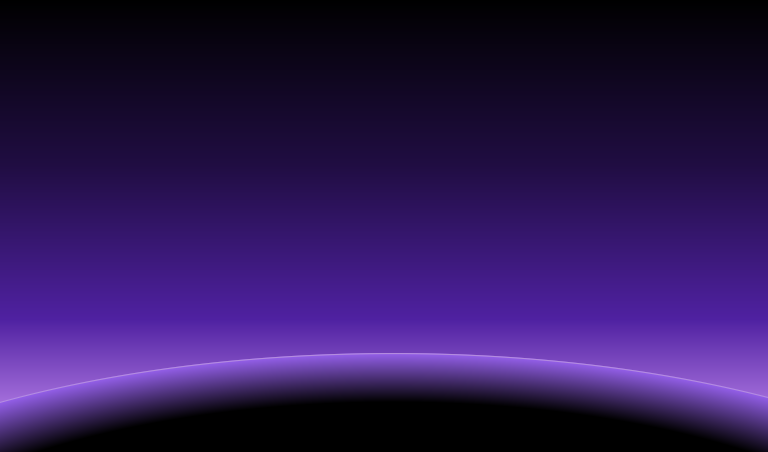
Write a WebGL 2 fragment shader that draws this background.

```glsl
#version 300 es
precision highp float;
// A violet dusk gradient above the dark, softly lit rim of a planet.

#define PLANET_CENTER vec2(0.512, -0.383) // x in widths, y in heights
#define PLANET_RADII vec2(1.522, 0.602)   // in heights
#define DARK_CORE 0.82                    // radius share that stays black
#define RIM_WIDTH 0.0024                  // in heights
#define INDIGO_STOP 0.365                 // sky stops, measured from the top
#define VIOLET_STOP 0.706
#define LILAC_STOP 0.892

uniform vec2 u_resolution;
out vec4 fragColor;

const vec3 INDIGO = vec3(0.125, 0.051, 0.259);
const vec3 VIOLET = vec3(0.310, 0.129, 0.631);
const vec3 LILAC = vec3(0.643, 0.431, 0.859);
const vec3 GLOW = vec3(0.584, 0.376, 0.922);
const vec3 RIM = vec3(0.706, 0.549, 0.871);

float ramp(float a, float b, float x) {
    return clamp((x - a) / (b - a), 0.0, 1.0);
}

// Linear sky gradient, from black at the top to lilac at the horizon
vec3 skyColor(float depth) {
    vec3 color = INDIGO * ramp(0.0, INDIGO_STOP, depth);
    color = mix(color, VIOLET, ramp(INDIGO_STOP, VIOLET_STOP, depth));
    return mix(color, LILAC, ramp(VIOLET_STOP, LILAC_STOP, depth));
}

// Approximate signed distance to an ellipse, from its scaled radius
float ellipseDistance(vec2 p, vec2 radii, float radius) {
    return radius * (radius - 1.0) / max(length(p / (radii * radii)), 0.0001);
}

void main() {
    vec2 uv = gl_FragCoord.xy / u_resolution;
    float aspect = u_resolution.x / u_resolution.y;
    float pixel = 1.0 / u_resolution.y;

    vec3 color = skyColor(1.0 - uv.y);

    // Planet body: black core fading to a violet glow at its edge
    vec2 p = (uv - PLANET_CENTER) * vec2(aspect, 1.0);
    float radius = length(p / PLANET_RADII);
    float dist = ellipseDistance(p, PLANET_RADII, radius);
    vec3 body = GLOW * ramp(DARK_CORE, 1.0, radius);
    color = mix(color, body, 1.0 - ramp(-0.5 * pixel, 0.5 * pixel, dist));

    // Thin bright rim just inside the edge
    float rimDist = abs(dist + 0.5 * RIM_WIDTH) - 0.5 * RIM_WIDTH;
    color = mix(color, RIM, 1.0 - ramp(-0.5 * pixel, 0.5 * pixel, rimDist));

    fragColor = vec4(color, 1.0);
}
```
